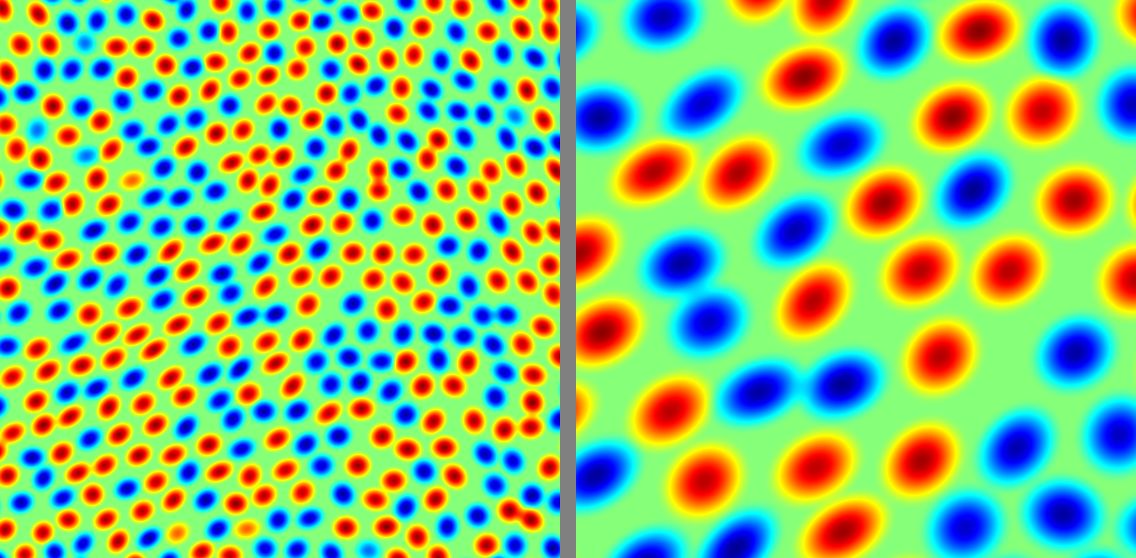
Left, the full canvas; right, a detail of the centre.
Write a WebGL 2 fragment shader that draws this pattern.

```glsl
#version 300 es
precision highp float;
// Scattered round spots, hot and cold, on a neutral green field in rainbow false colour.

uniform vec2 u_resolution;
out vec4 fragColor;

const float SPOTS_ACROSS = 17.7;   // mean spots per canvas width
const float ROW_HEIGHT = 0.866;    // hexagonal row spacing, in cells
const float SPOT_RADIUS = 0.50;    // outer reach of a spot, in cells
const float JITTER = 0.60;         // random shift of the lattice points
const float REPULSION = 0.45;      // share of each overlap pushed apart
const float STRETCH = 0.12;        // largest elongation of a spot
const float HOT_SHARE = 0.53;      // fraction of spots that are hot
const float WEAK_SHARE = 0.03;     // fraction of faint spots
const float WEAK_PEAK = 0.55;
const vec2 PEAK_RANGE = vec2(0.86, 0.98);
const float BACKGROUND = 0.012;    // resting level of the field
const float WARP = 0.7;            // bending of the rows, in cells

float hash(vec2 p) {
    return fract(sin(dot(p, vec2(127.1, 311.7))) * 43758.5453);
}

float rowShift(float row) {
    return 0.5 * mod(row, 2.0);
}

// Randomly shifted point of the hexagonal lattice
vec2 latticePoint(vec2 cell) {
    vec2 centre = vec2(cell.x + 0.5 + rowShift(cell.y), (cell.y + 0.5) * ROW_HEIGHT);
    vec2 offset = vec2(hash(cell), hash(cell + 57.3)) - 0.5;
    return centre + JITTER * offset;
}

// Lattice point pushed away from neighbours that are too close
vec2 spotCentre(vec2 cell) {
    vec2 point = latticePoint(cell);
    vec2 push = vec2(0.0);
    for (int j = -1; j <= 1; j++) {
        for (int i = -1; i <= 1; i++) {
            if (i == 0 && j == 0) continue;
            vec2 away = point - latticePoint(cell + vec2(i, j));
            float dist = max(length(away), 0.001);
            push += away / dist * max(0.0, 1.0 - dist);
        }
    }
    return point + REPULSION * push;
}

// Signed height of one slightly elongated spot
float spot(vec2 p, vec2 cell) {
    vec2 d = p - spotCentre(cell);
    float angle = 6.2832 * hash(cell + 11.7);
    float c = cos(angle), s = sin(angle);
    float stretch = 1.0 + STRETCH * hash(cell + 23.1);
    d = mat2(c, -s, s, c) * d * vec2(stretch, 1.0 / stretch);
    float bump = max(0.0, 1.0 - dot(d, d) / (SPOT_RADIUS * SPOT_RADIUS));
    float peak = mix(PEAK_RANGE.x, PEAK_RANGE.y, hash(cell + 37.9));
    if (hash(cell + 71.3) < WEAK_SHARE) peak = WEAK_PEAK;
    float polarity = hash(cell + 91.7) < HOT_SHARE ? 1.0 : -1.0;
    return polarity * peak * bump * bump;
}

// Sum of all spots near p
float field(vec2 p) {
    float row = floor(p.y / ROW_HEIGHT);
    float sum = BACKGROUND;
    for (int j = -1; j <= 1; j++) {
        float y = row + float(j);
        float column = floor(p.x - rowShift(y));
        for (int i = -1; i <= 1; i++) {
            sum += spot(p, vec2(column + float(i), y));
        }
    }
    return sum;
}

// Rainbow map from -1 (dark blue) through 0 (green) to 1 (dark red)
vec3 rainbow(float v) {
    return clamp(1.5 - abs(2.0 * v - vec3(1.0, 0.0, -1.0)), 0.0, 1.0);
}

void main() {
    vec2 p = SPOTS_ACROSS * gl_FragCoord.xy / u_resolution.x;
    p += WARP * vec2(sin(0.23 * p.y + 0.11 * p.x + 1.0), sin(0.25 * p.x - 0.09 * p.y + 2.4));
    fragColor = vec4(rainbow(field(p)), 1.0);
}
```
